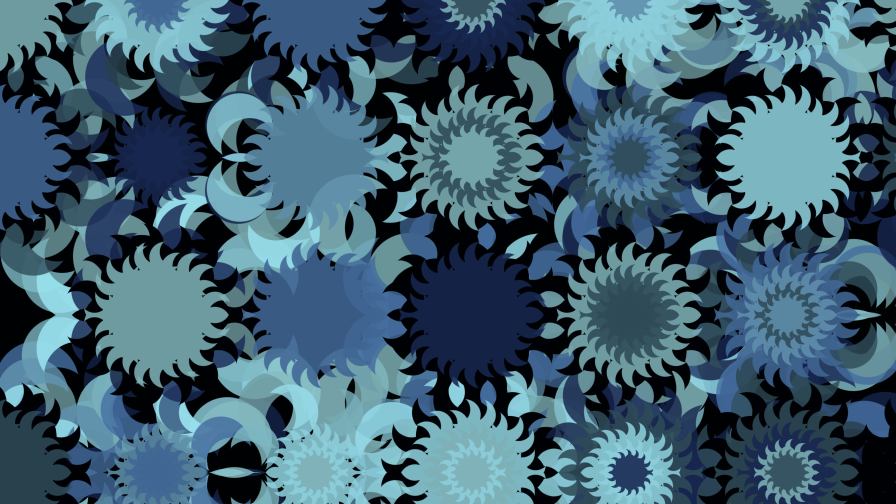
Reproduce this pattern procedurally as a WebGL 2 fragment shader.

```glsl
#version 300 es
precision highp float;
// Overlapping curled-petal flowers in translucent blues on black.

uniform vec2 u_resolution;
out vec4 fragColor;

const vec3 PALETTE[6] = vec3[](
    vec3(0.09, 0.15, 0.31), vec3(0.18, 0.29, 0.34), vec3(0.25, 0.40, 0.58),
    vec3(0.37, 0.56, 0.67), vec3(0.55, 0.81, 0.86), vec3(0.49, 0.69, 0.71));

float hash(vec2 p) {
    return fract(sin(dot(p, vec2(127.1, 311.7))) * 43758.5453);
}

// Distance to a circle with a smaller circle bitten out of it
float crescent(vec2 q, float size, float biteAngle, float biteSize) {
    vec2 bite = 0.68 * size * vec2(cos(biteAngle), sin(biteAngle));
    return max(length(q) - size, biteSize * size - length(q - bite));
}

// Position relative to a point at the given angle and radius
vec2 petalSpace(vec2 p, float angle, float radius) {
    float c = cos(angle), s = sin(angle);
    return vec2(c * p.x + s * p.y - radius, c * p.y - s * p.x);
}

// Lobed disc whose rim is fringed with curled tips
float fringedDisc(vec2 p, float radius, float count, float curl) {
    float stride = 6.28319 / count;
    float angle = atan(p.y, p.x);
    float d = length(p) - radius * (0.83 + 0.06 * cos(8.0 * angle));
    float sector = floor(angle / stride);
    for (float i = -1.0; i <= 1.0; i++) {
        float tipAngle = (sector + i + 0.5) * stride;
        float reach = radius * (0.88 + 0.08 * cos(8.0 * tipAngle));
        vec2 q = petalSpace(p, tipAngle, reach);
        d = min(d, crescent(q, 0.25 * radius, curl * 0.9, 0.92));
    }
    return d;
}

// Paint a ring of eight large translucent crescents
vec3 paintPetals(vec3 color, vec2 p, float radius, float curl, vec3 tint, vec2 seed, float edge) {
    float stride = 0.785398;
    float sector = floor(atan(p.y, p.x) / stride);
    float biteAngle = curl * mix(1.1, 2.6, hash(seed + 3.7));
    for (float i = -1.0; i <= 1.0; i++) {
        float id = sector + i;
        float shade = hash(seed + id * 1.3);
        vec2 q = petalSpace(p, (id + 0.5) * stride, radius);
        float d = crescent(q, radius * mix(0.36, 0.45, shade), biteAngle, 0.86);
        float cover = smoothstep(edge, -edge, d);
        color = mix(color, tint * mix(0.85, 1.12, shade), 0.82 * cover);
    }
    return color;
}

void main() {
    vec2 uv = gl_FragCoord.xy / u_resolution.y * 3.2 - vec2(0.0, 0.2);
    float edge = 2.4 / u_resolution.y;
    vec2 home = floor(uv + 0.5);
    vec3 color = vec3(0.0, 0.004, 0.012);

    // Layers 0-2: outer petals, 3: dark halo, 4-7: nested discs
    for (int layer = 0; layer < 8; layer++) {
        float k = float(layer);
        for (int n = 0; n < 9; n++) {
            vec2 cell = home + vec2(n % 3 - 1, n / 3 - 1);
            vec2 p = uv - cell;
            p.y = abs(p.y);
            vec2 seed = cell + k * vec2(17.3, 5.9);
            float curl = hash(cell + 41.0) < 0.5 ? -1.0 : 1.0;
            float pick = hash(seed + 8.1);
            float tone = mod(6.0 * hash(cell + 23.0) + 3.5 * hash(seed + 2.4), 6.0);
            vec3 tint = PALETTE[min(int(tone), 5)];

            if (layer < 3) {
                float radius = mix(0.68, 0.46, k / 2.0) * mix(0.88, 1.0, hash(seed + 6.2));
                if (pick < 0.62 && length(p) < 1.5 * radius)
                    color = paintPetals(color, p, radius, curl, tint, seed, edge);
            } else if (layer == 3) {
                float d = fringedDisc(p, 0.52, 16.0, -curl);
                if (pick < 0.45)
                    color = mix(color, vec3(0.0, 0.005, 0.015), smoothstep(edge, -edge, d));
            } else {
                bool layered = hash(cell + 67.0) > 0.4;
                bool shown = layer == 4 ? pick < 0.85 : layered && pick < 0.9;
                float radius = 0.40 * pow(0.69, k - 4.0);
                float d = fringedDisc(p, radius, layer < 6 ? 24.0 : 16.0, curl);
                if (shown)
                    color = mix(color, tint, 0.88 * smoothstep(edge, -edge, d));
            }
        }
    }
    fragColor = vec4(color, 1.0);
}
```
